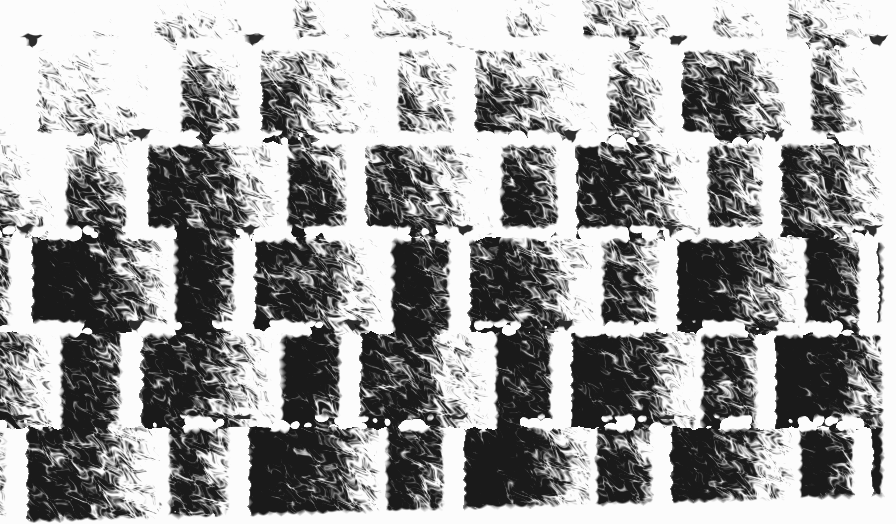
A WebGL 1 fragment shader for this texture:

```glsl
precision highp float;

// Worn masonry in hard black and white: rows of alternating wide and narrow
// blocks, each row shifted half a period. Every block fades from a dark left
// side to a lit right side, and stretched cellular noise pits the tone.

uniform vec2 u_resolution;

#define PERIOD 0.433       // width of one wide + narrow pair at the left
#define ROW_PITCH 0.181    // height of a block and its mortar
#define ORIGIN vec2(0.062, -0.088)
#define BOW 0.0197         // pairs get narrower towards the right
#define LEAN 0.0055        // sideways drift per row
#define BLOCK_HEIGHT 0.87  // share of the row pitch, the rest is mortar
#define RAGGED 0.010       // roughness of the block edges
#define GRAIN 2.3          // contrast of the pitting
#define VARIATION 0.40     // brightness spread between blocks
#define BLEACH 1.3         // fading towards the top
#define INK vec3(0.10)
#define PAPER vec3(0.99)

float hash(vec2 p) {
  return fract(sin(dot(p, vec2(127.1, 311.7))) * 43758.545);
}

// Cellular noise: distance to the nearest scattered point.
float cellular(vec2 p) {
  vec2 cell = floor(p);
  float nearest = 4.0;
  for (int j = -1; j <= 1; j++) {
    for (int i = -1; i <= 1; i++) {
      vec2 c = cell + vec2(float(i), float(j));
      vec2 offset = c + vec2(hash(c), hash(c + 37.3)) - p;
      nearest = min(nearest, dot(offset, offset));
    }
  }
  return sqrt(nearest);
}

// Soft-edged interval.
float band(float x, float lo, float hi, float soft) {
  return smoothstep(lo - soft, lo + soft, x)
       * (1.0 - smoothstep(hi - soft, hi + soft, x));
}

// Position along a row, counted in block pairs.
float column(float x, float row) {
  float s = (x - ORIGIN.x + LEAN * (row - 3.0)) / PERIOD;
  return s + BOW * s * s + 0.5 * mod(row + 1.0, 2.0);
}

// Pitted stone, stretched along a falling diagonal and bent to avoid dots.
float stoneGrain(vec2 p) {
  vec2 g = vec2(dot(p, vec2(0.56, 0.42)), dot(p, vec2(-0.72, 0.96)));
  g += 0.006 * sin(g.yx * vec2(170.0, 130.0) + 2.0 * sin(g * 70.0));
  return 0.36 * cellular(g * 125.0)
       + 0.34 * cellular(g * 58.0 + 5.0)
       + 0.36 * cellular(g * 21.0 + 11.0);
}

void main() {
  // Canvas units with y pointing down, one unit per canvas height.
  vec2 p = gl_FragCoord.xy / u_resolution.y;
  p.y = 1.0 - p.y;

  // Ragged edges come from a small shift of the layout.
  vec2 shift = vec2(cellular(p * 60.0), cellular(p * 55.0 + 17.0)) - 0.45;
  vec2 q = p + RAGGED * shift;

  float v = (q.y - ORIGIN.y) / ROW_PITCH;
  float row = floor(v);
  float down = fract(v);
  float u = column(q.x, row);
  float across = fract(u);

  // Wide and narrow block of the pair.
  float wide = band(across, 0.0, 0.60, 0.01);
  float narrow = band(across, 0.64, 0.90, 0.01);
  float isNarrow = step(0.62, across);

  // Towards the bottom, patches of mortar sink into the shadow.
  float patchiness = 0.7 * cellular(p * 9.0 + 3.0) + 0.4 * cellular(p * 38.0);
  float merge = smoothstep(0.52, 0.72, patchiness + 0.4 * p.y - 0.11);
  float top = mix(0.03, -0.1, merge);
  float bottom = mix(BLOCK_HEIGHT, 1.1, merge);
  float stone = max(wide, narrow) * band(down, top, bottom, 0.02);

  // The wall ends before the right and lower borders.
  stone *= 1.0 - smoothstep(1.678, 1.686, q.x);
  stone *= 1.0 - smoothstep(-0.004, 0.004, q.y - 0.995 + 0.03 * q.x);

  // Light across each block.
  float t = mix(across / 0.60, (across - 0.64) / 0.26, isNarrow);
  float light = mix(1.4 * t * t - 0.10, 0.6 * t * t, isNarrow);
  light += VARIATION * (hash(vec2(floor(u) + 9.0 * isNarrow, row)) - 0.5);

  // Bleaching at the top and upper left, shade in the filled mortar.
  light += BLEACH * (1.15 - 0.2 * p.x) * exp(-5.5 * p.y) - 0.22;
  light += 0.6 * (1.0 - smoothstep(0.05, 0.45, p.x))
               * (1.0 - smoothstep(0.25, 0.5, p.y));
  light -= 0.15 * smoothstep(BLOCK_HEIGHT - 0.05, BLOCK_HEIGHT, down);

  float value = light + GRAIN * (stoneGrain(p) - 0.5);
  float ink = stone * (1.0 - smoothstep(-0.2, 0.75, value));

  // Small dark notches in the mortar at the upper left of wide blocks.
  float below = column(q.x, row + 1.0);
  float side = (fract(below + 0.5) - 0.5) * PERIOD + 0.013;
  float fall = (down - 0.86) / 0.12;
  float notch = smoothstep(-0.003, 0.003, 0.02 * (1.0 - fall) - abs(side));
  notch *= smoothstep(-0.1, 0.1, fall) * step(p.y, 0.8);
  notch *= step(0.25, hash(vec2(floor(below + 0.5), row + 21.0)));
  ink = max(ink, 0.92 * notch);

  gl_FragColor = vec4(mix(PAPER, INK, ink), 1.0);
}
```
